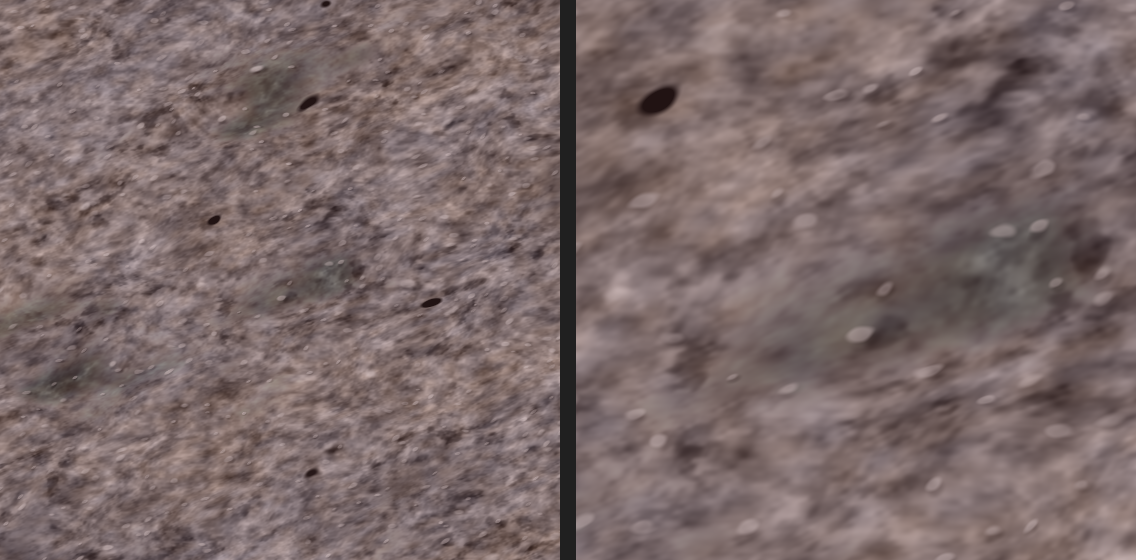
Left, the full canvas; right, a detail of the centre.
This texture is drawn by a Shadertoy shader. Its source:

```glsl
// Dry stony soil with slanted grains, pale pebbles, dusky patches and a few dark pits.

const vec3 SOIL = vec3(0.498, 0.428, 0.424);
const vec3 PEBBLE = vec3(0.715, 0.645, 0.645);
const vec3 PIT = vec3(0.13, 0.075, 0.075);
const vec3 TONE_TINT = vec3(1.0, 0.96, 0.95);   // how light and shade colour the soil
const vec3 SCRUB_TINT = vec3(0.93, 1.01, 0.97); // greenish cast of dusky patches
const vec3 HUE_DRIFT = vec3(0.010, 0.0, -0.014);
const float SLANT = 0.36;         // direction of the grains, radians
const float FLATTEN = 1.9;        // length of a grain over its thickness
const float PATCH_FREQ = 4.2;     // features across the canvas
const float CLUMP_FREQ = 12.0;
const float GRAIN_FREQ = 27.0;
const float GRAIN_DEPTH = 0.105;
const float PATCH_DEPTH = 0.15;
const float SHADOW_DEPTH = 0.12;

// Integer hash giving three values from 0 to 1
vec3 hash3(vec2 cell, float seed) {
    uvec3 v = uvec3(ivec3(vec3(cell, seed))) * 1664525u + 1013904223u;
    v.x += v.y * v.z; v.y += v.z * v.x; v.z += v.x * v.y;
    v ^= v >> 16u;
    v.x += v.y * v.z; v.y += v.z * v.x; v.z += v.x * v.y;
    return vec3(v >> 8u) / 16777216.0;
}

// Smooth value noise from -1 to 1
float noise(vec2 p, float seed) {
    vec2 cell = floor(p), f = fract(p);
    f = f * f * (3.0 - 2.0 * f);
    float low = mix(hash3(cell, seed).x, hash3(cell + vec2(1, 0), seed).x, f.x);
    float high = mix(hash3(cell + vec2(0, 1), seed).x, hash3(cell + vec2(1, 1), seed).x, f.x);
    return 2.0 * mix(low, high, f.y) - 1.0;
}

// Octaves turned against each other to hide the lattice
float grains(vec2 p) {
    float sum = 0.0, weight = 0.8;
    for (int i = 0; i < 4; i++) {
        sum += weight * noise(p, 10.0 + float(i));
        p = mat2(0.98, 0.2, -0.2, 0.98) * p * 1.85 + 7.3;
        weight *= i == 0 ? 1.2 : 0.62;
    }
    return sum;
}

// Scattered lumps: x is the cover of the lump, y its cast shadow
vec2 lumps(vec2 p, float cells, float share, float size, float seed) {
    p *= cells;
    vec2 cell = floor(p), result = vec2(0);
    float rough = noise(p * 0.9 / size, seed + 1.0);
    for (int y = -1; y <= 1; y++)
    for (int x = -1; x <= 1; x++) {
        vec2 id = cell + vec2(x, y);
        vec3 rnd = hash3(id, seed);
        if (rnd.z > share) continue;
        float rank = rnd.z / share;
        float radius = size * mix(0.5, 1.0, rank);
        vec2 toLump = (p - id - 0.2 - 0.6 * rnd.xy) / radius;
        toLump.x += (rnd.x - 0.5) * toLump.y;
        float cover = 1.0 - smoothstep(0.45, 1.15, length(toLump) + 0.35 * rough);
        float shade = 1.0 - smoothstep(0.4, 1.3, length(toLump - vec2(0.25, -0.9)));
        result = max(result, vec2(cover * mix(1.0, 0.6, rnd.y), shade));
    }
    return result;
}

void mainImage(out vec4 fragColor, in vec2 fragCoord) {
    vec2 uv = fragCoord / iResolution.xy;
    float c = cos(SLANT), s = sin(SLANT);
    vec2 ground = vec2(c * uv.x + s * uv.y, FLATTEN * (c * uv.y - s * uv.x));
    ground += 0.012 * vec2(noise(ground * 9.0, 1.0), noise(ground * 9.0, 2.0));

    // Soil tone, from broad patches down to fine grains
    float broad = noise(ground * PATCH_FREQ, 3.0);
    float clump = noise(ground * CLUMP_FREQ, 4.0);
    float grain = grains(ground * GRAIN_FREQ);
    float dusk = smoothstep(0.2, 0.8, 0.6 * broad + 0.42 * clump + 0.14 * grain);
    float tone = GRAIN_DEPTH * grain + 0.035 * clump - 0.025 * broad;
    tone -= PATCH_DEPTH * dusk;

    // Small dark gaps between the grains
    tone -= 0.10 * smoothstep(0.25, 0.9, noise(ground * 37.0, 5.0) - 0.3 * grain)
          * smoothstep(-0.3, 0.5, noise(ground * 7.0, 6.0));

    // Pebbles and their shadows
    vec2 small = lumps(ground, 31.0, 0.20, 0.29, 20.0);
    vec2 large = lumps(ground, 9.0, 0.09, 0.20, 30.0);
    tone -= SHADOW_DEPTH * max(0.5 * small.y, large.y);

    vec3 color = SOIL + tone * TONE_TINT;
    color += HUE_DRIFT * (noise(ground * 5.0, 7.0) + noise(ground * 40.0, 8.0));
    float scrub = dusk * smoothstep(-0.2, 0.4, noise(ground * 2.5, 9.0));
    color *= mix(vec3(1), SCRUB_TINT, scrub);
    float pebble = max(0.62 * small.x, 0.75 * large.x);
    color = mix(color, PEBBLE + 0.06 * grain, pebble);

    // Rare dark pits
    float pit = lumps(ground, 4.0, 0.13, 0.085, 40.0).x;
    color = mix(color, PIT, min(1.0, 1.3 * pit));

    fragColor = vec4(clamp(color, 0.0, 1.0), 1.0);
}
```
